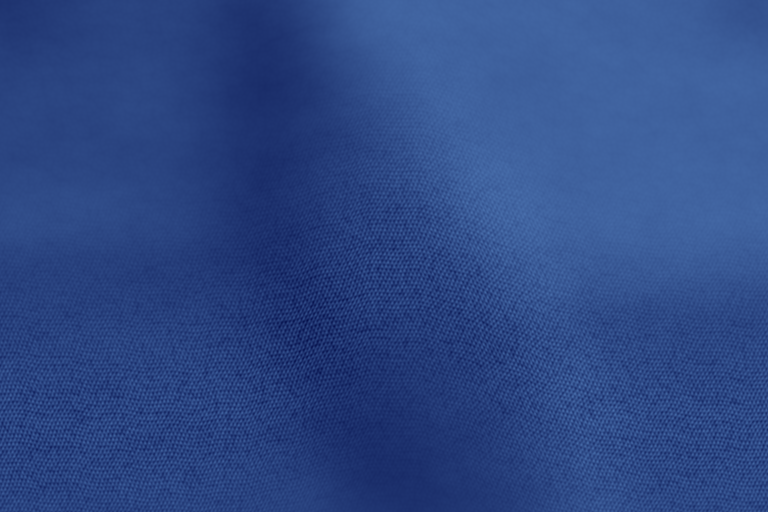
Reproduce this texture procedurally as a WebGL 2 fragment shader.

```glsl
#version 300 es
precision highp float;
// Softly folded blue woven cloth, with a shallow band of sharp focus.

#define THREADS 126.0
#define WEAVE_DEPTH 0.40
#define GRAIN_DEPTH 0.42
#define SLUB_DEPTH 0.13
#define MOTTLE_DEPTH 0.06
#define FOCUS_WIDTH 0.25
#define FOLD_CONTRAST 1.28
#define SHADE_BLUE vec3(0.095, 0.168, 0.405)
#define LIGHT_BLUE vec3(0.25, 0.387, 0.625)

uniform vec2 u_resolution;
out vec4 fragColor;

const float TAU = 6.28318;

vec2 hash2(vec2 p) {
    vec3 h = fract(p.xyx * vec3(0.1031, 0.1030, 0.0973));
    h += dot(h, h.yzx + 33.33);
    return fract((h.xx + h.yz) * h.zy);
}

// Distance to the nearest scattered cell point.
float cellNoise(vec2 p) {
    vec2 cell = floor(p), local = fract(p);
    float nearest = 2.0;
    for (int j = -1; j <= 1; j++)
        for (int i = -1; i <= 1; i++) {
            vec2 offset = vec2(i, j);
            vec2 delta = offset + hash2(cell + offset) - local;
            nearest = min(nearest, dot(delta, delta));
        }
    return sqrt(nearest);
}

float bell(float x, float width) {
    x /= width;
    return exp(-x * x);
}

float spot(vec2 p, vec2 centre, vec2 size) {
    vec2 q = (p - centre) / size;
    return exp(-dot(q, q));
}

// Layered sines for the slow unevenness of the cloth.
float mottle(vec2 p) {
    float sum = 0.0, gain = 0.5;
    for (int i = 0; i < 5; i++) {
        p = mat2(0.8, 0.6, -0.6, 0.8) * p * 1.7 + 1.3;
        sum += gain * sin(p.x + sin(p.y * 1.3)) * sin(p.y + 0.7 * sin(p.x));
        gain *= 0.7;
    }
    return sum;
}

// Broad light on the folds; p.y runs down from the far edge.
float foldLight(vec2 p) {
    float crest = 0.42 + 0.62 * p.y - 0.30 * p.y * p.y;
    float valley = 0.35 - 0.12 * p.y + 0.28 * p.y * p.y;
    float nearSide = smoothstep(0.35, 0.72, p.y);
    float leftSide = 0.43 - 0.02 * nearSide;
    float rightSide = mix(0.86, 0.48, nearSide);
    float hump = mix(0.40, 0.32, nearSide);

    float light = mix(leftSide, hump, smoothstep(valley - 0.08, valley + 0.08, p.x));
    light = mix(light, rightSide, smoothstep(crest - 0.14, crest + 0.07, p.x));
    light -= (0.27 - 0.12 * p.y) * bell(p.x - valley, 0.085);
    light += 0.10 * bell(p.x - crest - 0.03, 0.06) * smoothstep(0.1, 0.5, p.y);

    // Soft hollows and raised patches
    light += 0.14 * spot(p, vec2(0.08, 0.42), vec2(0.16, 0.09));
    light += 0.08 * spot(p, vec2(0.16, 0.12), vec2(0.11, 0.16));
    light -= 0.10 * spot(p, vec2(0.20, 0.53), vec2(0.16, 0.08));
    light -= 0.08 * spot(p, vec2(0.52, 0.84), vec2(0.09, 0.14));
    light += 0.10 * spot(p, vec2(0.90, 0.46), vec2(0.18, 0.07));
    light -= 0.08 * spot(p, vec2(0.92, 0.62), vec2(0.16, 0.05));
    light -= 0.20 * spot(p, vec2(0.0, 0.0), vec2(0.13, 0.12));
    light -= 0.20 * spot(p, vec2(1.0, 0.0), vec2(0.10, 0.10));
    return 0.46 + FOLD_CONTRAST * (light - 0.46);
}

void main() {
    vec2 uv = gl_FragCoord.xy / u_resolution;
    vec2 p = vec2(uv.x, 1.0 - uv.y);
    float hump = bell(p.x - 0.53, 0.17);

    // Focus follows the raised cloth.
    float focusLine = 0.84 - 0.32 * hump;
    float focus = bell(p.y - focusLine, FOCUS_WIDTH);

    // Cloth coordinates bend over the fold.
    vec2 cloth = vec2(p.x * 1.5, p.y + 0.10 * hump - 0.12 * p.x);
    cloth.x += 0.10 * (p.y - 0.5) * (p.x - 0.5);
    vec2 thread = cloth * THREADS;
    thread += 0.25 * vec2(sin(cloth.y * 71.0), sin(cloth.x * 63.0));

    // Interlaced threads, faded where too fine to resolve
    vec2 footprint = fwidth(thread);
    float resolved = 1.0 - smoothstep(0.5, 1.0, max(footprint.x, footprint.y));
    float weave = sin(TAU * (thread.x + 0.5 * thread.y)) * 0.5
                + sin(TAU * thread.y) * 0.3
                + sin(TAU * (thread.x - 0.5 * thread.y)) * 0.3;
    float grain = 0.48 - cellNoise(thread * 0.9);
    float slub = 0.48 - cellNoise(thread * vec2(0.22, 0.34));

    float light = foldLight(p);
    light += MOTTLE_DEPTH * mottle(vec2(p.x * 9.0, p.y * 11.0));
    light += focus * resolved * WEAVE_DEPTH * weave;
    light += (0.12 + focus) * resolved * GRAIN_DEPTH * grain;
    light += (0.35 + 0.65 * focus) * SLUB_DEPTH * slub;

    fragColor = vec4(mix(SHADE_BLUE, LIGHT_BLUE, clamp(light, -0.5, 1.3)), 1.0);
}
```
